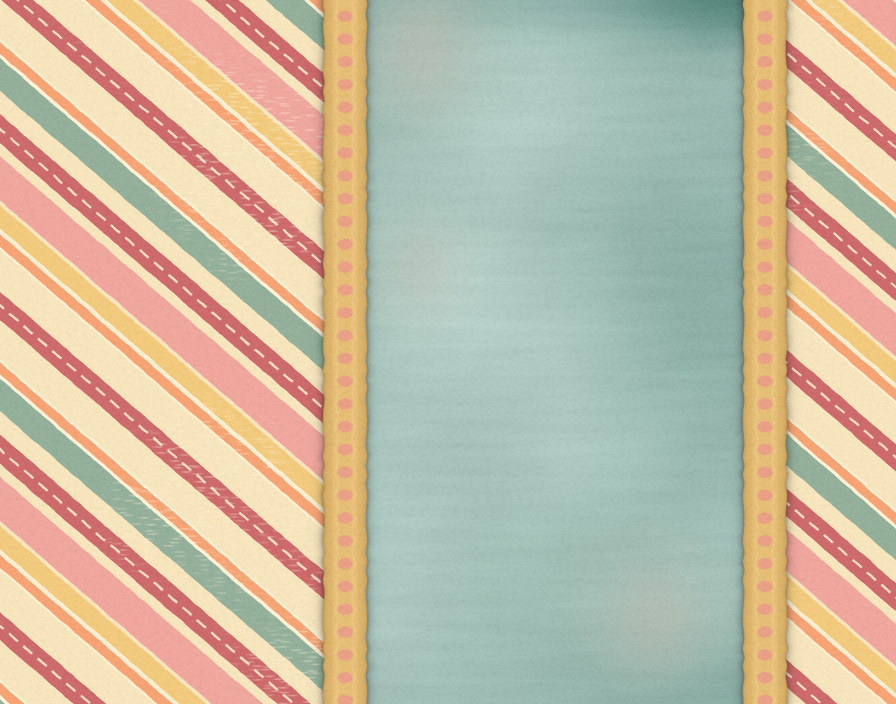
This background is drawn by a WebGL 1 fragment shader. Its source:

```glsl
precision highp float;
uniform vec2 u_resolution;

const vec3 CREAM = vec3(0.96, 0.89, 0.73);
const vec3 PALE = vec3(0.98, 0.94, 0.83);
const vec3 RED = vec3(0.79, 0.38, 0.39);
const vec3 ORANGE = vec3(0.96, 0.62, 0.43);
const vec3 SAGE = vec3(0.55, 0.67, 0.59);
const vec3 PINK = vec3(0.93, 0.63, 0.60);
const vec3 YELLOW = vec3(0.94, 0.78, 0.47);
const vec3 TEAL = vec3(0.63, 0.745, 0.71);
const vec3 GOLD = vec3(0.87, 0.71, 0.43);
const float SLOPE = 0.865;
const float RIBBON_HALF = 0.0305;

vec2 hash2(vec2 c) {
  vec2 h = vec2(dot(c, vec2(127.1, 311.7)), dot(c, vec2(269.5, 183.3)));
  return fract(sin(h) * 43758.5);
}

// Distance to the nearest scattered cell centre
float cellular(vec2 p) {
  vec2 cell = floor(p), f = fract(p);
  float nearest = 2.0;
  for (int j = -1; j <= 1; j++) {
    for (int i = -1; i <= 1; i++) {
      vec2 o = vec2(float(i), float(j));
      nearest = min(nearest, length(o + hash2(cell + o) - f));
    }
  }
  return nearest;
}

// Layered, mutually bent sines, roughly -1 to 1
float waves(vec2 p) {
  float sum = 0.0, amp = 0.5;
  for (int i = 0; i < 5; i++) {
    sum += amp * sin(p.x + 1.7 * sin(p.y * 0.8)) * cos(p.y + 1.3 * sin(p.x * 0.7));
    p = mat2(1.5, 1.1, -1.1, 1.5) * p + 2.3;
    amp *= 0.55;
  }
  return sum;
}

float band(float t, float a, float b, float soft) {
  return smoothstep(a - soft, a + soft, t) - smoothstep(b - soft, b + soft, t);
}

float glow(vec2 p, vec2 centre, vec2 size) {
  vec2 d = (p - centre) / size;
  return exp(-dot(d, d));
}

// Running stitch along the middle of a stripe
float stitch(float t, float middle, float along, float soft) {
  float dash = band(fract(along / 0.027), 0.15, 0.78, 0.05);
  return dash * band(t, middle - 0.005, middle + 0.005, soft);
}

vec3 stripes(vec2 p, float phase, float soft) {
  float t = fract(phase + 0.003 * waves(p * 90.0));
  float along = dot(p, vec2(0.756, 0.654));
  vec3 col = CREAM;
  col = mix(col, PALE, band(t, 0.215, 0.29, soft));
  col = mix(col, PALE, band(t, 0.80, 0.875, soft) * 0.8);
  col = mix(col, RED, band(t, 0.004, 0.092, soft) + band(t, 0.451, 0.542, soft));
  col = mix(col, ORANGE, band(t, 0.225, 0.262, soft) + band(t, 0.825, 0.865, soft));
  col = mix(col, SAGE, band(t, 0.276, 0.378, soft));
  col = mix(col, PINK, band(t, 0.582, 0.72, soft));
  col = mix(col, YELLOW, band(t, 0.735, 0.807, soft));
  float thread = stitch(t, 0.047, along, soft) + stitch(t, 0.497, along, soft);
  col = mix(col, PALE, 0.85 * thread);
  // Worn horizontal scuffs
  float scuff = smoothstep(0.35, 0.05, cellular(p * vec2(30.0, 160.0)));
  float wear = smoothstep(0.15, 0.6, waves(p * 5.0 + 1.0));
  return mix(col, PALE, 0.06 + 0.35 * scuff * wear);
}

vec3 fadedPaper(vec2 p) {
  vec3 col = TEAL + 0.025 * waves(p * vec2(9.0, 12.0));
  col += 0.018 * waves(p * vec2(10.0, 110.0));
  // Pale clouds
  float light = glow(p, vec2(0.65, 0.42), vec2(0.11, 0.13));
  light += 0.8 * glow(p, vec2(0.74, 0.16), vec2(0.13, 0.12));
  light += 0.7 * glow(p, vec2(0.80, 0.56), vec2(0.11, 0.16));
  light += 0.6 * glow(p, vec2(0.55, 0.72), vec2(0.12, 0.30));
  col += vec3(0.07, 0.06, 0.065) * light;
  // Deeper corners and right side
  float deep = glow(p, vec2(1.05, 0.0), vec2(0.17, 0.07));
  deep += 0.35 * glow(p, vec2(1.03, 0.42), vec2(0.16, 0.24));
  deep += 0.4 * glow(p, vec2(1.04, 1.0), vec2(0.25, 0.08));
  deep += 0.25 * glow(p, vec2(0.78, 0.0), vec2(0.35, 0.04));
  col -= vec3(0.25, 0.19, 0.19) * deep;
  // Rosy stains
  float rosy = glow(p, vec2(0.60, 0.07), vec2(0.07, 0.09));
  rosy += 0.7 * glow(p, vec2(0.60, 0.38), vec2(0.06, 0.07));
  rosy += 0.9 * glow(p, vec2(0.93, 0.88), vec2(0.07, 0.08));
  return mix(col, vec3(0.75, 0.72, 0.68), 0.5 * rosy);
}

// Shadowed ribbon with a column of woven ovals
vec3 addRibbon(vec3 col, vec2 p, float middle, float px) {
  float x = p.x - middle;
  float edge = abs(x) - RIBBON_HALF - 0.001 * sin(p.y * 160.0 + 2.0 * sin(p.y * 47.0));
  col *= 1.0 - 0.35 * exp(-max(edge, 0.0) / 0.005);
  vec3 cloth = GOLD - 0.10 * exp(min(edge, 0.0) / 0.004);
  cloth += 0.03 * band(abs(x), -0.01, 0.018, 0.002);
  float row = (fract((p.y - 0.347) / 0.0324 + 0.5) - 0.5) * 0.0324;
  float oval = length(vec2(x, row * 1.3)) - 0.0105;
  float lattice = abs(abs(x) - 0.014 + 0.25 * abs(row)) - 0.0015;
  cloth = mix(cloth, vec3(0.92, 0.79, 0.54), 0.6 * smoothstep(px, -px, lattice));
  cloth = mix(cloth, vec3(0.91, 0.61, 0.53), 0.9 * smoothstep(px, -px, oval));
  return mix(col, cloth, smoothstep(px, -px, edge));
}

void main() {
  vec2 uv = gl_FragCoord.xy / u_resolution;
  vec2 p = vec2(uv.x * 1.272, 1.0 - uv.y);
  float px = 1.0 / u_resolution.y;
  float fall = p.y - SLOPE * p.x;

  float isRight = step(0.8, p.x);
  float phase = mix((fall + 0.043) / 0.4553, (fall + 0.4708) / 0.4404, isRight);
  vec3 col = stripes(p, phase, 1.6 * px);
  col = mix(col, fadedPaper(p), band(p.x, 0.49, 1.086, px));
  col = addRibbon(col, p, 0.490, px);
  col = addRibbon(col, p, 1.086, px);

  // Woven grain
  float weave = sin(p.x * 900.0 + p.y * 500.0) * sin(p.y * 1000.0 - p.x * 300.0);
  col += 0.012 * weave + 0.03 * (0.5 - cellular(p * vec2(130.0, 220.0)));
  gl_FragColor = vec4(clamp(col, 0.0, 1.0), 1.0);
}
```
